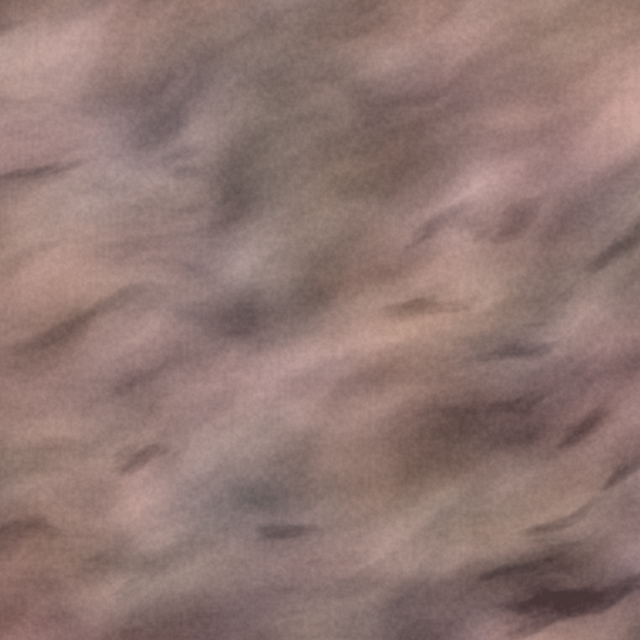
Write a WebGL 1 fragment shader that draws this texture.

```glsl
precision highp float;
// Weathered pinkish-brown rock: soft light and dark bands climbing to the right.
// Warped, stretched gradient noise makes the bands; a thresholded layer adds
// dark creases, then slow hue drift and a fine blurred grain finish it.

uniform vec2 u_resolution;

const vec3 SHADOW = vec3(0.40, 0.32, 0.31);
const vec3 LIGHT = vec3(0.72, 0.60, 0.57);
const vec3 WARM_SHIFT = vec3(0.055, -0.005, -0.040);
const vec3 OLIVE_SHIFT = vec3(0.0, 0.015, -0.030);

const float SLOPE = 0.40;               // band angle in radians
const float WARP = 0.065;               // waviness of the bands
const vec2 BROAD_FREQ = vec2(2.3, 5.2); // along and across the bands
const vec2 PATCH_FREQ = vec2(5.0, 10.5);
const vec2 CREASE_FREQ = vec2(4.6, 14.0);
const float MID_TONE = 0.53;            // 0 is SHADOW, 1 is LIGHT
const float BROAD_GAIN = 0.68;
const float PATCH_GAIN = 0.42;
const float BLOB_GAIN = 0.22;
const float CREASE_DEPTH = 0.50;
const float GRAIN_GAIN = 0.13;

vec2 hashGradient(vec2 cell) {
  float h = fract(sin(dot(cell, vec2(127.1, 311.7))) * 43758.5453);
  float angle = 6.28318 * h;
  return vec2(cos(angle), sin(angle));
}

// Gradient noise, roughly -0.7 to 0.7
float noise(vec2 p) {
  vec2 i = floor(p);
  vec2 f = p - i;
  vec2 w = f * f * f * (f * (f * 6.0 - 15.0) + 10.0);
  vec2 e = vec2(1.0, 0.0);
  float a = dot(hashGradient(i), f);
  float b = dot(hashGradient(i + e.xy), f - e.xy);
  float c = dot(hashGradient(i + e.yx), f - e.yx);
  float d = dot(hashGradient(i + e.xx), f - e.xx);
  return mix(mix(a, b, w.x), mix(c, d, w.x), w.y);
}

float fbm(vec2 p) {
  float sum = 0.0;
  float gain = 1.0;
  for (int i = 0; i < 4; i++) {
    sum += gain * noise(p);
    p = mat2(0.96, 0.28, -0.28, 0.96) * p * 2.03 + 17.3;
    gain *= 0.46;
  }
  return sum;
}

void main() {
  vec2 uv = gl_FragCoord.xy / u_resolution;

  // Turn into band space and bend the bands
  float c = cos(SLOPE);
  float s = sin(SLOPE);
  vec2 q = mat2(c, -s, s, c) * uv;
  q += WARP * vec2(noise(uv * 3.1 + 4.7), noise(uv * 3.7 + 21.4));
  q += 0.25 * WARP * vec2(noise(uv * 11.0 + 8.2), noise(uv * 11.0 + 33.9));

  // Broad bands, smaller patches and rounded blobs
  float tone = MID_TONE;
  tone += BROAD_GAIN * fbm(q * BROAD_FREQ + 3.6);
  tone += PATCH_GAIN * fbm(q * PATCH_FREQ + 41.2);
  tone += BLOB_GAIN * noise(uv * 8.0 + 12.5);

  // Dark creases, gathered in some regions
  float crease = smoothstep(0.16, 0.62, fbm(q * CREASE_FREQ + 63.8));
  float gathered = smoothstep(-0.35, 0.35, noise(uv * 2.6 + 52.1));
  tone -= CREASE_DEPTH * crease * gathered;

  // Fine blurred grain
  float grain = noise(uv * 95.0) + 0.8 * noise(uv * 190.0 + 7.7);
  tone += GRAIN_GAIN * grain;

  // Soft limits keep the extremes muted
  tone = clamp(tone, -0.35, 1.18);
  vec3 color = mix(SHADOW, LIGHT, tone);

  // Slow drift between rosy, violet-grey and olive-brown
  color += WARM_SHIFT * fbm(q * vec2(1.8, 3.0) + 77.4);
  color += OLIVE_SHIFT * noise(q * vec2(3.0, 6.0) + 95.3);

  gl_FragColor = vec4(color, 1.0);
}
```
